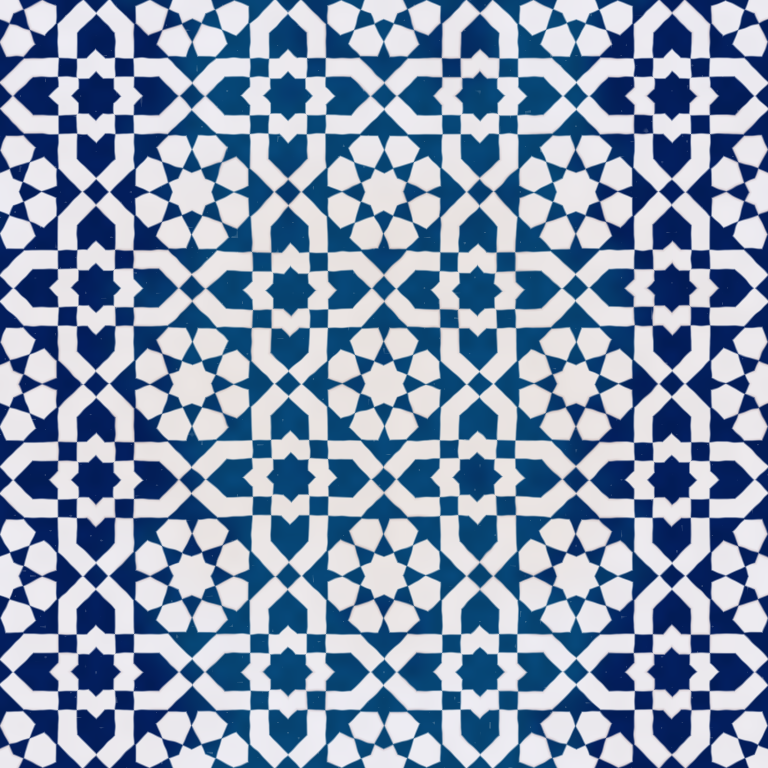
Give the GLSL for this pattern, as a WebGL 1 fragment shader.

```glsl
precision highp float;

uniform vec2 u_resolution;

#define REPEATS 4.0
#define SOFTNESS 0.0065
#define EDGE_WOBBLE 0.006
#define STAR_DRIFT 0.016
#define WARM_WHITE vec3(0.915, 0.890, 0.880)
#define COOL_WHITE vec3(0.925, 0.920, 0.945)
#define TEAL vec3(0.025, 0.270, 0.455)
#define NAVY vec3(0.010, 0.115, 0.355)

const float PI = 3.14159265;

float hash(vec2 p) {
  p = fract(p * vec2(0.1031, 0.1137));
  p += dot(p, p.yx + 33.33);
  return fract((p.x + p.y) * p.x * 17.0);
}

float noise(vec2 p) {
  vec2 i = floor(p), t = fract(p);
  t = t * t * (3.0 - 2.0 * t);
  return mix(mix(hash(i), hash(i + vec2(1.0, 0.0)), t.x),
             mix(hash(i + vec2(0.0, 1.0)), hash(i + 1.0), t.x), t.y);
}

// Upright square joined with a square on its tip, for p >= 0
float octagram(vec2 p, float halfSide) {
  return min(max(p.x, p.y) - halfSide,
             (p.x + p.y) * 0.7071 - halfSide);
}

// Eight petals around a small star, folded into one half sector
float rosette(vec2 p) {
  float sector = PI / 4.0;
  float a = abs(mod(atan(p.y, p.x), sector) - 0.5 * sector);
  vec2 q = length(p) * vec2(cos(a), sin(a));
  float outer = dot(q, vec2(0.9239, 0.3827)) - 0.294;
  float inner = dot(q - vec2(0.133, 0.0), vec2(-0.767, 0.642));
  float petal = max(max(outer, inner), q.y - 0.0835);
  float star = (q.x + q.y - 0.130) * 0.7071;
  return min(petal, star);
}

// Signed distance to the blue pieces; rosettes sit at whole coordinates
float bluePieces(vec2 cell) {
  vec2 f = abs(fract(cell + 0.5) - 0.5);
  f = vec2(max(f.x, f.y), min(f.x, f.y));
  vec2 s = 0.5 - f;  // measured from the blue star

  float ground = max(octagram(f, 0.302), -rosette(f));
  float star = octagram(s, 0.091);
  vec2 b = abs(s - 0.148);
  float block = max(b.x, b.y) - 0.048;
  float crossing = (s.x + f.y - 0.064) * 0.7071;

  // Notched pentagon between star and crossing
  float arrow = max(s.x - 0.099, 0.198 - s.y);
  arrow = max(arrow, (0.073 - f.y + s.x) * 0.7071);
  arrow = max(arrow, (0.245 - s.x - s.y) * 0.7071);

  return min(min(min(ground, star), min(block, crossing)), arrow);
}

void main() {
  vec2 uv = gl_FragCoord.xy / u_resolution;
  vec2 cell = (uv - 0.5) * REPEATS;

  // The four inner stars lean toward the centre
  vec2 lobe = sin(PI * min(abs(cell), 1.0));
  vec2 placed = cell + STAR_DRIFT * sign(cell) * lobe.x * lobe.y;

  // Hand-cut edges
  vec2 wobble = vec2(noise(cell * 23.0 + 90.0), noise(cell * 23.0 + 170.0));
  float d = bluePieces(placed + EDGE_WOBBLE * (wobble - 0.5));

  // Glaze turns from teal in the middle to navy at the sides
  float side = smoothstep(0.14, 0.42, abs(uv.x - 0.5));
  float cloud = noise(vec2(abs(cell.x), cell.y) * 2.3 + 40.0);
  float pooled = noise(cell * 6.0 + 60.0);
  float depth = smoothstep(0.25, 0.95,
                           0.75 * side + 0.55 * cloud + 0.3 * pooled - 0.15);
  vec3 blue = mix(TEAL, NAVY, depth);
  blue *= 0.94 + 0.12 * noise(cell * 14.0 + 120.0);

  // White glaze, warmer near the middle, with patchy grey rims
  float warmth = 1.0 - smoothstep(0.12, 0.5, length((uv - 0.5) * vec2(0.75, 1.0)));
  warmth = clamp(warmth + 0.5 * (cloud - 0.5), 0.0, 1.0);
  vec3 white = mix(COOL_WHITE, WARM_WHITE, warmth);
  white *= 0.99 + 0.02 * noise(cell * 9.0 + 20.0);
  float rim = 1.0 - smoothstep(0.0, 0.018, d);
  white -= vec3(0.07, 0.10, 0.10) * rim * smoothstep(0.45, 0.8, pooled);

  // Rare pale chips in the blue
  float chip = smoothstep(0.93, 0.99, noise(cell * 38.0 + 210.0));
  blue = mix(blue, WARM_WHITE, 0.2 * chip);

  float soft = max(SOFTNESS, 0.8 * REPEATS / u_resolution.y);
  gl_FragColor = vec4(mix(blue, white, smoothstep(-soft, soft, d)), 1.0);
}
```
